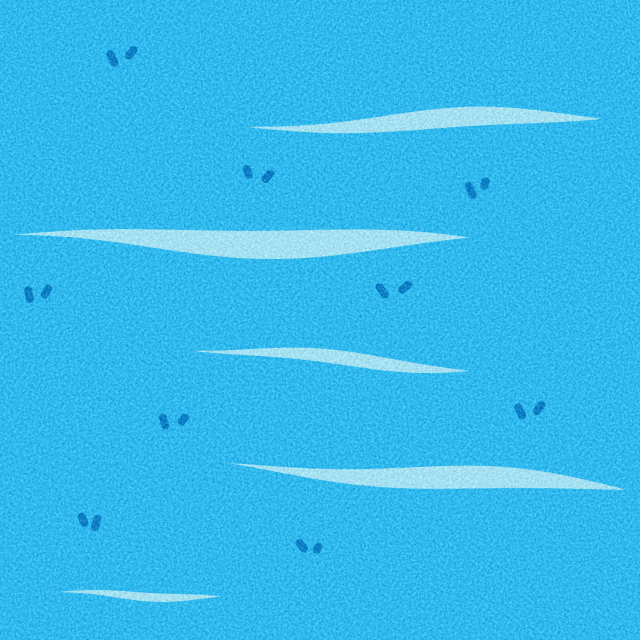
Write a three.js fragment shader that draws this texture.

```glsl
// Stylised calm water: a grainy sky-blue surface crossed by long, pale tapered
// glints, with small pairs of dark dashes scattered in the bands between them.
// Glints are wavy lens shapes, dashes are capsules, grain is gradient noise.

varying vec2 vUv;

const float PI = 3.14159265;

const vec3 WATER_COLOR = vec3(0.190, 0.725, 0.930);
const vec3 GLINT_COLOR = vec3(0.645, 0.880, 0.945);
const vec3 DASH_COLOR = vec3(0.055, 0.500, 0.775);

const vec3 GRAIN_TINT = vec3(0.115, 0.120, 0.080);
const float GRAIN_SCALE = 235.0;
const float GLINT_GRAIN = 0.75;

const int GLINT_COUNT = 5;
const float FIRST_GLINT_Y = 0.07;
const float GLINT_SPACING = 0.185;

const int PAIR_COUNT = 9;
const float DASH_RADIUS = 0.0062;
const float EDGE = 0.0011;

vec2 hash2(vec2 p) {
  vec3 q = fract(p.xyx * vec3(0.1031, 0.1030, 0.0973));
  q += dot(q, q.yzx + 33.33);
  return fract((q.xx + q.yz) * q.zy);
}

float cornerSlope(vec2 cell, vec2 offset) {
  float angle = 2.0 * PI * hash2(cell).x;
  return dot(vec2(cos(angle), sin(angle)), offset);
}

float gradientNoise(vec2 p) {
  vec2 i = floor(p);
  vec2 f = p - i;
  vec2 u = f * f * f * (f * (f * 6.0 - 15.0) + 10.0);
  vec2 e = vec2(1.0, 0.0);
  float low = mix(cornerSlope(i, f), cornerSlope(i + e.xy, f - e.xy), u.x);
  float high = mix(cornerSlope(i + e.yx, f - e.yx), cornerSlope(i + e.xx, f - e.xx), u.x);
  return mix(low, high, u.y);
}

// Two rotated octaves hide the noise lattice
float grain(vec2 p) {
  mat2 turn = mat2(0.80, 0.60, -0.60, 0.80);
  vec2 q = turn * p * GRAIN_SCALE + 500.0;
  return gradientNoise(q) + 0.85 * gradientNoise(turn * q * 1.63 + 900.0);
}

// Coverage of one long glint, pointed at both ends
float glint(vec2 p, float index) {
  float size = fract(index * 0.618 + 0.1);
  float span = mix(0.05, 0.74, sqrt(size));
  float left = (1.0 - span) * (0.5 + 0.5 * sin(2.0 * index - 0.9));
  float t = clamp((p.x - left) / span, 0.0, 1.0);

  float tilt = 0.03 * sin(1.1 * index + 3.1) - 0.01;
  float wave = 0.006 * span * sin(t * 7.5 + index * 2.3) / 0.6;
  float center = FIRST_GLINT_Y + GLINT_SPACING * index + tilt * (t - 0.5) + wave;

  float halfWidth = 0.5 * (0.010 + 0.036 * size) * sin(PI * pow(t, 1.3));
  float inside = halfWidth - abs(p.y - center);
  return smoothstep(-EDGE, EDGE, inside) * smoothstep(0.0, EDGE, halfWidth);
}

float capsule(vec2 p, vec2 axis) {
  float t = clamp(dot(p, axis) / dot(axis, axis), -1.0, 1.0);
  return length(p - axis * t) - DASH_RADIUS;
}

// Distance to two short dashes leaning apart like an open V
float dashPair(vec2 p, float index) {
  vec2 jitter = hash2(vec2(index + 3.0, 17.0));
  vec2 shape = hash2(vec2(index + 41.0, 5.0));
  float band = floor(index * 0.5) + 0.5;
  vec2 center = vec2(mix(0.05, 0.95, fract(index * 0.382 + 0.1)),
                     FIRST_GLINT_Y + GLINT_SPACING * band + 0.05 * (jitter.x - 0.5));
  vec2 q = p - center;
  vec2 gap = vec2(mix(0.010, 0.018, jitter.y), 0.012 * (shape.x - 0.5));

  float leftLean = mix(0.15, 0.70, shape.y);
  float rightLean = mix(0.25, 0.90, jitter.y);
  vec2 leftAxis = vec2(-sin(leftLean), cos(leftLean)) * mix(0.004, 0.008, shape.x);
  vec2 rightAxis = vec2(sin(rightLean), cos(rightLean)) * mix(0.002, 0.007, jitter.x);
  return min(capsule(q + gap, leftAxis), capsule(q - gap, rightAxis));
}

void main() {
  float dashDistance = 1.0;
  for (int i = 0; i < PAIR_COUNT; i++) {
    dashDistance = min(dashDistance, dashPair(vUv, float(i)));
  }
  float dashes = 1.0 - smoothstep(-EDGE, EDGE, dashDistance);

  float glints = 0.0;
  for (int i = 0; i < GLINT_COUNT; i++) {
    glints = max(glints, glint(vUv, float(i)));
  }

  // Layers, then grain over everything
  vec3 color = mix(WATER_COLOR, DASH_COLOR, dashes);
  color = mix(color, GLINT_COLOR, glints);
  color += GRAIN_TINT * grain(vUv) * mix(1.0, GLINT_GRAIN, glints);
  gl_FragColor = vec4(clamp(color, 0.0, 1.0), 1.0);
}
```
